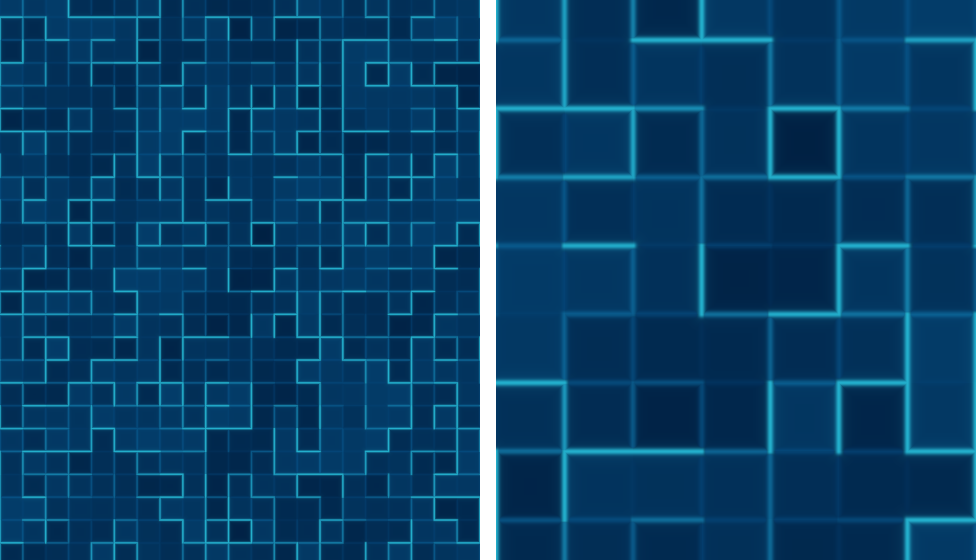
Left: the whole. Right: its middle third, enlarged.
Give the GLSL for this pattern, as a WebGL 2 fragment shader.

```glsl
#version 300 es
precision highp float;
// A grid of dark blue square tiles divided by thin glowing cyan lines.
// Tile tones mix a hash with gradient noise; each edge glows by the
// contrast of the two tiles it parts, plus a random share.

uniform vec2 u_resolution;
out vec4 fragColor;

const float ROWS = 24.5;         // tiles down the canvas height
const float LINE_SIGMA = 0.034;  // line softness, in tiles
const float HALO_SIGMA = 0.11;

const vec3 TILE_DARK = vec3(0.0, 0.11, 0.24);
const vec3 TILE_LIGHT = vec3(0.012, 0.235, 0.41);
const vec3 LINE_BLUE = vec3(0.02, 0.36, 0.62);
const vec3 LINE_CYAN = vec3(0.15, 0.74, 0.85);

float hash(vec2 p) {
  vec3 q = fract(vec3(p.xyx) * 0.1031);
  q += dot(q, q.yzx + 33.33);
  return fract((q.x + q.y) * q.z);
}

vec2 gradient(vec2 p) {
  float angle = 6.28318 * hash(p + 71.0);
  return vec2(cos(angle), sin(angle));
}

float gradientNoise(vec2 p) {
  vec2 i = floor(p), f = p - i;
  vec2 u = f * f * f * (f * (f * 6.0 - 15.0) + 10.0);
  vec2 e = vec2(1.0, 0.0);
  float a = dot(gradient(i), f);
  float b = dot(gradient(i + e.xy), f - e.xy);
  float c = dot(gradient(i + e.yx), f - e.yx);
  float d = dot(gradient(i + e.xx), f - e.xx);
  return mix(mix(a, b, u.x), mix(c, d, u.x), u.y);
}

// Tone of one tile, from 0 (dark) to 1 (light).
float tileTone(vec2 tile) {
  float tone = 0.64 + 0.65 * (hash(tile + 17.0) - 0.5);
  return clamp(tone + 0.4 * gradientNoise(tile * 0.23 + 5.0), 0.0, 1.0);
}

// Brightness of the edge centred on mid, with unit normal side.
float edgeStrength(vec2 mid, vec2 side) {
  float toneA = tileTone(floor(mid + 0.5 * side));
  float toneB = tileTone(floor(mid - 0.5 * side));
  float chance = hash(mid * 2.0 + 143.0);
  return smoothstep(0.15, 1.15, 2.0 * abs(toneA - toneB) + 0.7 * chance);
}

float bell(float d, float sigma) {
  return exp(-0.5 * d * d / (sigma * sigma));
}

// Distance from q to the unit segment leaving the origin along dir.
float spokeDistance(vec2 q, vec2 dir) {
  return length(q - dir * clamp(dot(q, dir), 0.0, 1.0));
}

void main() {
  // Tile coordinates, with a tile centred on the canvas.
  float pixel = ROWS / u_resolution.y;
  vec2 p = (gl_FragCoord.xy - 0.5 * u_resolution) * pixel + vec2(10.5, 12.5);

  vec3 base = mix(TILE_DARK, TILE_LIGHT, tileTone(floor(p)));
  vec3 color = base;

  // The four edges that meet at the nearest grid corner.
  vec2 corner = floor(p + 0.5);
  vec2 dir = vec2(1.0, 0.0);
  float sigma = max(LINE_SIGMA, 0.6 * pixel);
  for (int i = 0; i < 4; i++) {
    vec2 side = vec2(-dir.y, dir.x);
    float strength = edgeStrength(corner + 0.5 * dir, side);
    float d = spokeDistance(p - corner, dir);
    float cover = 0.92 * bell(d, sigma) + 0.08 * bell(d, HALO_SIGMA);
    vec3 lineColor = mix(LINE_BLUE, LINE_CYAN, strength * strength);
    float alpha = cover * mix(0.1, 0.9, strength);
    color = max(color, mix(base, lineColor, alpha));
    dir = side;
  }

  fragColor = vec4(color, 1.0);
}
```
